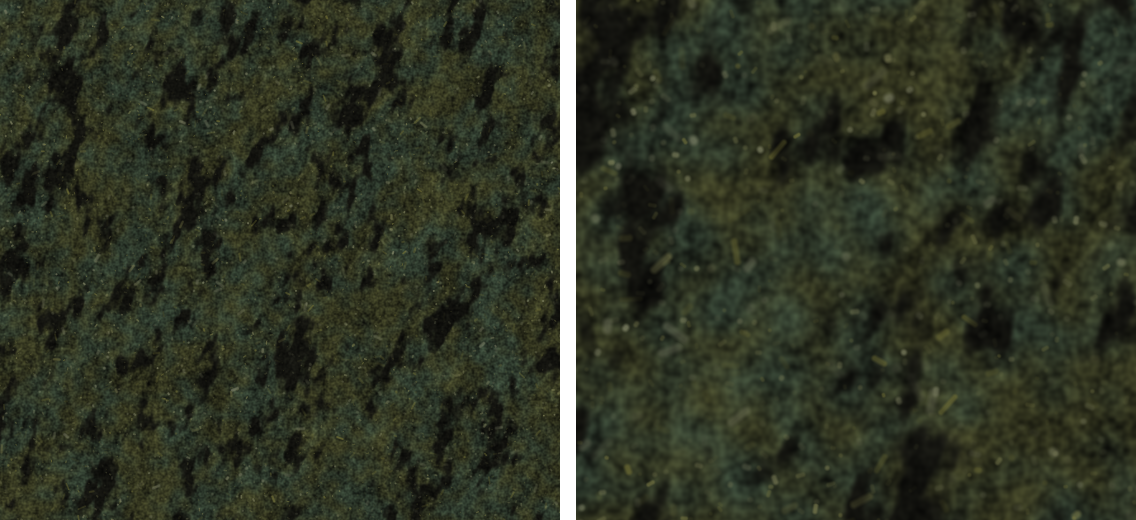
Left, the full canvas; right, a detail of the centre.
Reproduce this texture procedurally as a Shadertoy shader.

```glsl
#define STONE vec3(0.187, 0.203, 0.146)
#define BLACK_MINERAL vec3(0.066, 0.067, 0.052)
#define BLUE_TINT vec3(0.90, 1.05, 1.13)
#define OLIVE_TINT vec3(1.07, 1.02, 0.82)
#define YELLOW_FLECK vec3(0.46, 0.45, 0.21)
#define PALE_FLECK vec3(0.56, 0.57, 0.46)
#define LEAN 0.22
#define STRETCH 0.6
#define GRAIN_CONTRAST 1.0
#define FLECK_DENSITY 0.42

// Integer hash: two random values in 0..1 per cell and seed
vec2 hash2(vec2 cell, float seed) {
    uvec3 v = uvec3(ivec3(vec3(cell, seed)) + 4096);
    v = v * 1664525u + 1013904223u;
    v.x += v.y * v.z; v.y += v.z * v.x; v.z += v.x * v.y;
    v ^= v >> 16u;
    v.x += v.y * v.z; v.y += v.z * v.x;
    return vec2(v.xy >> 8u) / 16777216.0;
}

float cornerSlope(vec2 cell, vec2 offset, float seed) {
    float angle = 6.2832 * hash2(cell, seed).x;
    return dot(vec2(cos(angle), sin(angle)), offset);
}

float gradientNoise(vec2 p, float seed) {
    vec2 i = floor(p), f = p - i, e = vec2(1.0, 0.0);
    vec2 u = f * f * f * (f * (f * 6.0 - 15.0) + 10.0);
    float low = mix(cornerSlope(i, f, seed), cornerSlope(i + e, f - e, seed), u.x);
    float high = mix(cornerSlope(i + e.yx, f - e.yx, seed), cornerSlope(i + 1.0, f - 1.0, seed), u.x);
    return mix(low, high, u.y);
}

// Scattered short slivers; x = coverage, y = paleness
vec2 flecks(vec2 p, float cells, float halfWidth, float maxLength, float density, float seed) {
    vec2 base = floor(p * cells), result = vec2(0.0);
    for (int y = -1; y <= 1; y++)
    for (int x = -1; x <= 1; x++) {
        vec2 cell = base + vec2(x, y);
        vec2 place = hash2(cell, seed), kind = hash2(cell, seed + 1.0), form = hash2(cell, seed + 2.0);
        vec2 d = p - (cell + place) / cells;
        float angle = 6.2832 * form.x;
        vec2 axis = vec2(cos(angle), sin(angle));
        float reach = maxLength * form.y * form.y;
        d -= axis * clamp(dot(d, axis), -reach, reach);
        float size = halfWidth * mix(0.7, 1.3, kind.y);
        float cover = 1.0 - smoothstep(0.25 * size, 1.6 * size, length(d));
        float strength = kind.x < density ? mix(0.2, 0.95, pow(kind.x / density, 3.0)) : 0.0;
        cover *= strength;
        if (cover > result.x) result = vec2(cover, kind.y);
    }
    return result;
}

void mainImage(out vec4 fragColor, in vec2 fragCoord) {
    vec2 uv = fragCoord / iResolution.y;
    vec2 q = vec2(uv.x - LEAN * uv.y, uv.y * STRETCH);

    // Leaning dark patches, ragged at several scales
    float patches = 0.65 * gradientNoise(q * 7.0, 1.0)
                  + 0.95 * gradientNoise(q * 19.0, 2.0)
                  + 0.65 * gradientNoise(q * 42.0, 3.0)
                  + 0.35 * gradientNoise(q * 90.0, 4.0);
    float dark = smoothstep(0.06, 0.5, patches);

    // Fine mottling
    float grain = 0.3 * gradientNoise(q * 15.0, 5.0)
                + 0.4 * gradientNoise(q * 45.0, 6.0)
                + 0.55 * gradientNoise(uv * 105.0, 7.0)
                + 0.45 * gradientNoise(uv * 205.0, 8.0);

    // Drifting blue and olive casts
    float hue = gradientNoise(uv * 9.0, 9.0) + 0.8 * gradientNoise(uv * 32.0, 10.0);
    vec3 tint = mix(OLIVE_TINT, BLUE_TINT, smoothstep(-0.5, 0.55, hue));

    vec3 color = mix(STONE * tint, BLACK_MINERAL, dark);
    color *= 1.0 + GRAIN_CONTRAST * grain;

    // Bright slivers and dust, gathered in loose clusters
    float cluster = 0.75 + 0.9 * gradientNoise(uv * 11.0, 11.0);
    vec2 sliver = flecks(uv, 52.0, 0.0023, 0.007, FLECK_DENSITY, 20.0);
    vec2 dust = flecks(uv, 105.0, 0.0016, 0.002, FLECK_DENSITY * 0.8, 30.0);
    float fade = clamp(cluster, 0.0, 1.0) * (1.0 - 0.5 * dark);
    color = mix(color, mix(YELLOW_FLECK, PALE_FLECK, smoothstep(0.4, 0.9, sliver.y)), 0.75 * sliver.x * fade);
    color = mix(color, mix(YELLOW_FLECK, PALE_FLECK, dust.y), 0.75 * dust.x * fade);

    fragColor = vec4(color, 1.0);
}
```
